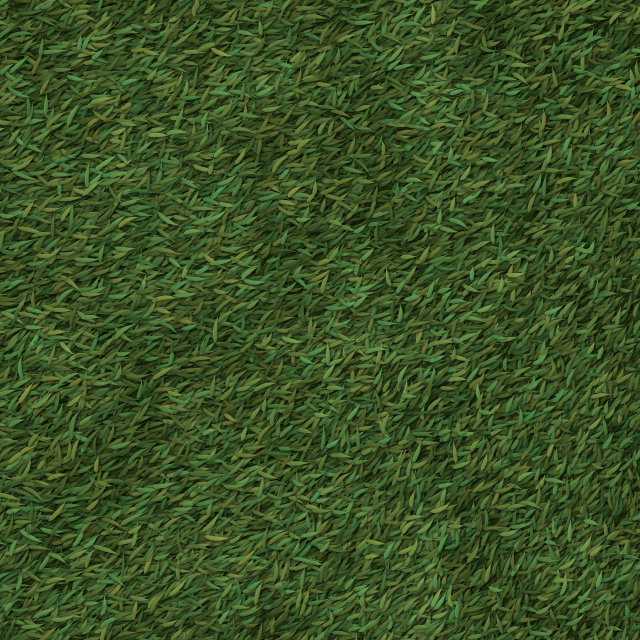
This texture is drawn by a three.js fragment shader. Its source:

```glsl
// Dense turf: layered, tapered grass blades leaning up to the right over dark thatch.
#define LAYERS 22
#define CELLS 36.0
#define BLADE_LENGTH 0.026
#define BLADE_WIDTH 0.0029
#define SOFTNESS 0.0011
#define SHADOW 0.24
#define SHADE_COLOR vec3(0.125, 0.195, 0.058)
#define TIP_COLOR vec3(0.44, 0.58, 0.30)
#define COOL_TINT vec3(0.80, 1.04, 1.10)
#define WARM_TINT vec3(1.18, 0.98, 0.86)

varying vec2 vUv;

vec4 hash4(vec2 p) {
  vec4 q = fract(p.xyxy * vec4(0.1031, 0.1030, 0.0973, 0.1099));
  q += dot(q, q.wzxy + 33.33);
  return fract((q.xxyz + q.yzzw) * q.zywx);
}

float valueNoise(vec2 p) {
  vec2 cell = floor(p);
  vec2 f = fract(p);
  f = f * f * (3.0 - 2.0 * f);
  float low = mix(hash4(cell).x, hash4(cell + vec2(1.0, 0.0)).x, f.x);
  float high = mix(hash4(cell + vec2(0.0, 1.0)).x, hash4(cell + 1.0).x, f.x);
  return mix(low, high, f.y);
}

// Coordinates along and across a direction
vec2 alignTo(vec2 p, float angle) {
  float c = cos(angle);
  float s = sin(angle);
  return vec2(c * p.x + s * p.y, c * p.y - s * p.x);
}

// Lean of the turf, steeper towards the lower right
float leanAngle(vec2 uv) {
  return 0.46 + 0.38 * uv.x * (1.0 - uv.y) + 0.35 * (valueNoise(uv * 3.0 + 7.0) - 0.5);
}

// Streaky dark floor between the blades
vec3 thatch(vec2 uv) {
  vec2 p = alignTo(uv, 0.55);
  float streak = valueNoise(p * vec2(35.0, 170.0) + 40.0);
  return mix(SHADE_COLOR * 0.8, vec3(0.24, 0.29, 0.11), streak * 0.8);
}

// Paints one blade and its soft shadow; offset is measured from its centre
vec3 paintBlade(vec3 under, vec2 offset, vec4 shape, vec4 look,
                float lean, float size, float height, float light) {
  float spread = mix(0.45, 1.35, height * height);
  float halfLength = size * mix(0.55, 1.0, shape.w);
  vec2 p = alignTo(offset, lean + (shape.z + look.w - 1.0) * spread);
  float t = p.x / halfLength;
  if (abs(t) > 1.0) return under;

  // Bent spine with a blunt root and a fine tip
  float across = p.y - (look.z - 0.5) * 0.5 * halfLength * t * t;
  float taper = smoothstep(-1.0, -0.6, t) * (1.0 - smoothstep(-0.1, 1.0, t));
  float width = BLADE_WIDTH * mix(0.75, 1.15, look.x) * taper;
  float ends = 1.0 - smoothstep(0.85, 1.0, abs(t));
  float cover = ends * (1.0 - smoothstep(-SOFTNESS, SOFTNESS, abs(across) - width));
  float shadow = ends * (1.0 - smoothstep(0.0, 0.0035, abs(across + 0.0012) - width));

  // Higher blades and tips catch more light
  float tone = 0.17 + 0.50 * height * height + 0.56 * (look.x - 0.5);
  tone += 0.15 * t + 0.10 * clamp(across / BLADE_WIDTH, -1.0, 1.0) + light;
  vec3 color = mix(SHADE_COLOR, TIP_COLOR, clamp(tone, -0.1, 1.15));
  color *= mix(COOL_TINT, WARM_TINT, look.y);
  return mix(under * (1.0 - SHADOW * shadow), color, cover);
}

void main() {
  vec2 uv = vUv;
  float lean = leanAngle(uv);
  float size = BLADE_LENGTH * mix(1.0, 0.78, uv.x);
  float light = 0.22 * (valueNoise(uv * 9.0) - 0.5) + 0.14 * (valueNoise(uv * 22.0) - 0.5);
  vec3 color = thatch(uv);

  // Stack the layers from the floor up
  for (int layer = 0; layer < LAYERS; layer++) {
    float index = float(layer);
    float height = index / float(LAYERS - 1);
    vec2 grid = uv * CELLS + hash4(vec2(index, 5.0)).xy * 10.0;
    vec2 home = floor(grid);
    for (int j = -1; j <= 1; j++) {
      for (int i = -1; i <= 1; i++) {
        vec2 cell = home + vec2(float(i), float(j));
        vec2 seed = cell + index * vec2(57.0, 113.0);
        vec4 shape = hash4(seed + 3.0);
        vec2 offset = (grid - cell - shape.xy) / CELLS;
        if (dot(offset, offset) < 1.2 * size * size) {
          vec4 look = hash4(seed + vec2(411.0, 297.0));
          color = paintBlade(color, offset, shape, look, lean, size, height, light);
        }
      }
    }
  }
  gl_FragColor = vec4(color, 1.0);
}
```
